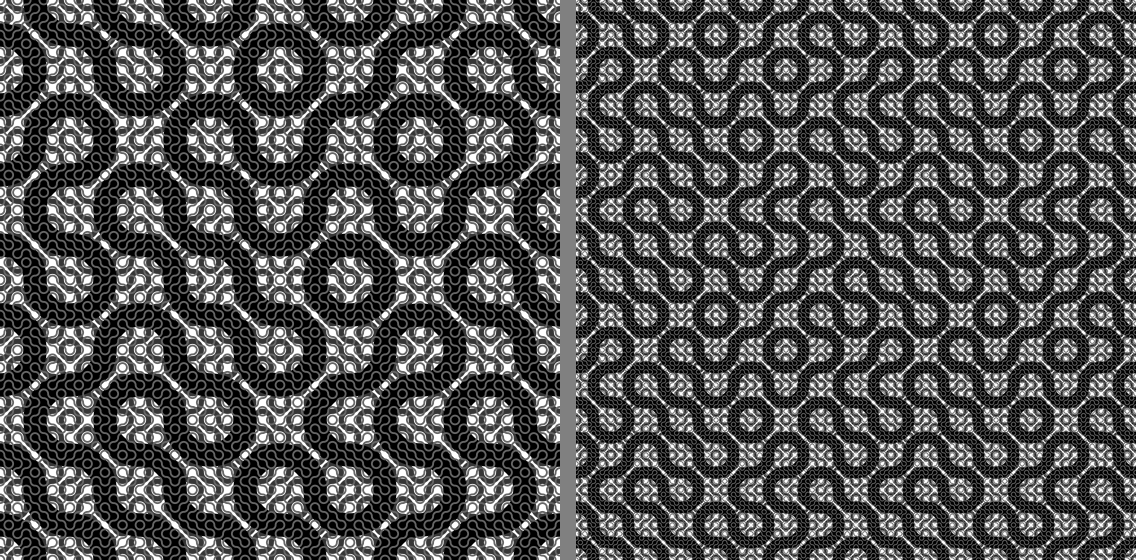
Left, the tile; right, the same tile 2 across and 2 down.
Write a WebGL 1 fragment shader that draws this pattern.

```glsl
precision highp float;
// Three stacked Truchet arc layers: bold black bands, dark grey ribbons and fine grey lines on white.

#define BAND_TILES 8.0      // tiles across the canvas, per layer
#define RIBBON_TILES 32.0
#define LINE_TILES 64.0
#define BAND_WIDTH 0.333    // stroke widths, as a share of the tile
#define RIBBON_WIDTH 0.3
#define LINE_WIDTH 0.21
#define PAPER vec3(1.0)
#define RIBBON_GREY vec3(0.21)
#define BAND_BLACK vec3(0.0)
#define LINE_GREY vec3(0.4)
#define FALLING_SHARE 0.56  // share of tiles whose gap runs down to the right

uniform vec2 u_resolution;

float hash(vec2 cell, float seed) {
  vec3 p = fract(vec3(cell.xyx + seed) * vec3(0.1031, 0.1030, 0.0973));
  p += dot(p, p.yzx + 33.33);
  return fract((p.x + p.y) * p.z);
}

// Coverage of two quarter arcs per tile, each tile turned at random.
float truchet(vec2 uv, float tiles, float width, float seed) {
  vec2 grid = uv * tiles;
  vec2 cell = mod(floor(grid), tiles);
  vec2 local = fract(grid);
  if (hash(cell, seed) > FALLING_SHARE) local.x = 1.0 - local.x;

  // Arcs of half a tile radius around two opposite corners
  float cornerDist = min(length(local), length(1.0 - local));
  float edgeDist = abs(cornerDist - 0.5) - 0.5 * width;

  float pixel = tiles / min(u_resolution.x, u_resolution.y);
  return clamp(0.5 - edgeDist / pixel, 0.0, 1.0);
}

void main() {
  vec2 uv = gl_FragCoord.xy / u_resolution;

  // Layers from back to front
  vec3 color = PAPER;
  color = mix(color, RIBBON_GREY, truchet(uv, RIBBON_TILES, RIBBON_WIDTH, 17.0));
  color = mix(color, BAND_BLACK, truchet(uv, BAND_TILES, BAND_WIDTH, 5.0));
  color = mix(color, LINE_GREY, truchet(uv, LINE_TILES, LINE_WIDTH, 41.0));

  gl_FragColor = vec4(color, 1.0);
}
```
